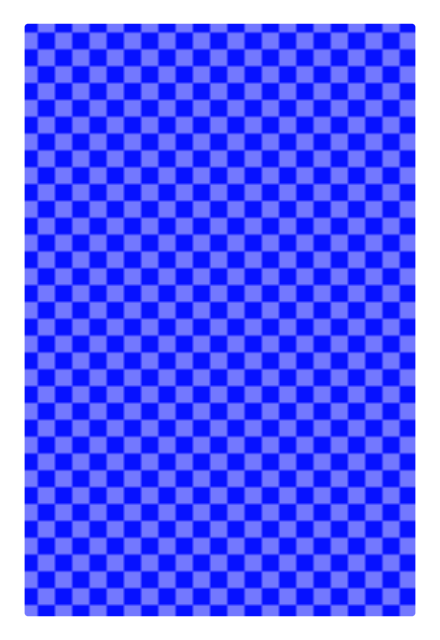
A WebGL 1 fragment shader for this pattern:

```glsl
precision highp float;
// A rounded card with a soft-edged blue checkerboard, centred on white.

uniform vec2 u_resolution;

// Lengths are fractions of the canvas height.
const vec2 CARD_HALF_SIZE = vec2(0.3053, 0.4629);
const float CORNER_RADIUS = 0.0055;
const vec2 CELL_SIZE = vec2(0.02693, 0.02631);
const vec2 GRID_ORIGIN = vec2(-0.2848, 0.4492);
const float EDGE_BLUR = 0.0022;

const vec3 PAPER = vec3(1.0);
const vec3 DEEP_BLUE = vec3(0.025, 0.065, 1.0);
const vec3 PALE_BLUE = vec3(0.45, 0.47, 1.0);

// Signed distance to a rounded rectangle.
float roundedBox(vec2 p, vec2 halfSize, float radius) {
  vec2 d = abs(p) - halfSize + radius;
  return length(max(d, 0.0)) + min(max(d.x, d.y), 0.0) - radius;
}

// +1 in even cells, -1 in odd cells, with a linear ramp across each edge.
vec2 softSquareWave(vec2 cell, vec2 ramp) {
  vec2 parity = 1.0 - 2.0 * mod(floor(cell), 2.0);
  vec2 edgeDistance = 0.5 - abs(fract(cell) - 0.5);
  return parity * clamp(edgeDistance / ramp, 0.0, 1.0);
}

// 0 on deep cells, 1 on pale cells.
float checker(vec2 p, vec2 origin, vec2 cellSize, float blur) {
  vec2 cell = vec2(p.x - origin.x, origin.y - p.y) / cellSize;
  vec2 wave = softSquareWave(cell, blur / cellSize);
  return 0.5 - 0.5 * wave.x * wave.y;
}

void main() {
  vec2 p = (gl_FragCoord.xy - 0.5 * u_resolution) / u_resolution.y;
  float pixel = 1.0 / u_resolution.y;

  // Checkerboard
  float pale = checker(p, GRID_ORIGIN, CELL_SIZE, max(EDGE_BLUR, 0.5 * pixel));
  vec3 cardColor = mix(DEEP_BLUE, PALE_BLUE, pale);

  // Card outline
  float soft = max(0.0012, 0.6 * pixel);
  float d = roundedBox(p, CARD_HALF_SIZE, CORNER_RADIUS);
  float outside = smoothstep(-soft, soft, d);

  gl_FragColor = vec4(mix(cardColor, PAPER, outside), 1.0);
}
```
